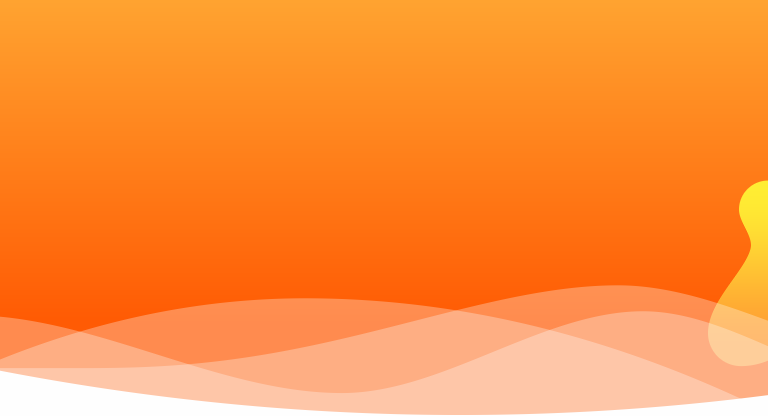
Give the GLSL for this background, as a WebGL 1 fragment shader.

```glsl
precision highp float;
uniform vec2 u_resolution;

const vec2 CANVAS = vec2(7.68, 4.17);
const vec3 AMBER = vec3(1.0, 0.64, 0.19);
const vec3 EMBER = vec3(1.0, 0.355, 0.015);
const vec3 LEMON = vec3(1.0, 0.93, 0.20);
const vec3 APRICOT = vec3(1.0, 0.61, 0.20);
const vec3 WHITE = vec3(0.995);
const float VEIL_OPACITY = 0.3;

// Smooth step between two turning points; skew shifts the steep part
float ease(float t, vec2 a, vec2 b, float skew) {
  float s = pow(clamp((t - a.x) / (b.x - a.x), 0.0, 1.0), skew);
  return mix(a.y, b.y, smoothstep(0.0, 1.0, s));
}

// Parabolic arc around its vertex
float arc(float x, vec2 vertex, float bend) {
  float dx = x - vertex.x;
  return vertex.y + bend * dx * dx;
}

// Coverage of a shape from its signed distance
float fill(float d, float pixel) {
  return clamp(0.5 - d / pixel, 0.0, 1.0);
}

vec3 veil(vec3 color, float d, float pixel) {
  return mix(color, WHITE, VEIL_OPACITY * fill(d, pixel));
}

float dippingWave(float x) {
  vec2 trough = vec2(3.42, 0.23);
  vec2 crest = vec2(6.43, 1.05);
  if (x < trough.x) return ease(x, vec2(-0.3, 1.01), trough, 1.0);
  if (x < crest.x) return ease(x, trough, crest, 1.0);
  return ease(x, crest, vec2(9.2, 0.23), 1.0);
}

float risingWave(float x) {
  vec2 crest = vec2(6.18, 1.31);
  if (x < crest.x) return ease(x, vec2(0.8, 0.48), crest, 1.27);
  return ease(x, crest, vec2(9.5, 0.48), 1.0);
}

float broadHill(float x) {
  vec2 crest = vec2(3.05, 1.18);
  return arc(x, crest, x < crest.x ? -0.066 : -0.053);
}

// Gourd at the right edge: round head, narrow waist, wide foot
float gourdDistance(vec2 p) {
  vec2 head = vec2(7.68, 2.07);
  vec2 waist = vec2(1.71, 7.51);
  vec2 foot = vec2(7.41, 0.83);
  float headRadius = 0.29;
  float footRadius = 0.33;
  if (p.y > head.y) return length(p - head) - headRadius;
  if (p.y < foot.y) {
    if (p.x < foot.x) return length(p - foot) - footRadius;
    return arc(p.x, foot - vec2(0.0, footRadius), 0.75) - p.y;
  }
  vec2 cheek = vec2(head.y, head.x - headRadius);
  vec2 belly = vec2(foot.y, foot.x - footRadius);
  float side = p.y > waist.x
    ? ease(p.y, cheek, waist, 1.0)
    : ease(p.y, waist, belly, 0.85);
  return side - p.x;
}

void main() {
  vec2 p = gl_FragCoord.xy / u_resolution * CANVAS;
  float pixel = CANVAS.y / u_resolution.y;

  // Warm vertical gradient
  vec3 color = mix(EMBER, AMBER, clamp((p.y - 0.95) / 3.22, 0.0, 1.0));

  // Yellow gourd beneath the waves
  vec3 gourdColor = mix(APRICOT, LEMON, smoothstep(0.6, 2.35, p.y));
  color = mix(color, gourdColor, fill(gourdDistance(p), pixel));

  // Overlapping translucent waves
  color = veil(color, p.y - dippingWave(p.x), pixel);
  color = veil(color, p.y - broadHill(p.x), pixel);
  color = veil(color, p.y - risingWave(p.x), pixel);

  // Curved white base
  float base = arc(p.x, vec2(4.6, 0.01), 0.021);
  color = mix(color, WHITE, fill(p.y - base, pixel));

  gl_FragColor = vec4(color, 1.0);
}
```
